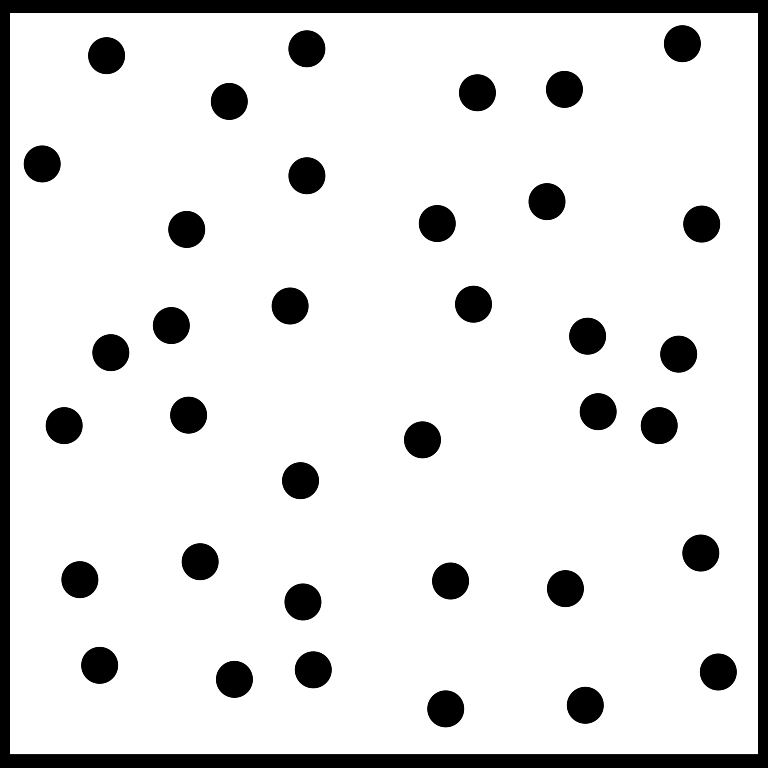
This pattern is drawn by a WebGL 1 fragment shader. Its source:

```glsl
precision highp float;
// Black dots scattered evenly on a white sheet inside a thin black frame.

uniform vec2 u_resolution;

const vec3 PAPER = vec3(1.0);
const vec3 INK = vec3(0.0);
const vec2 FRAME_MIN = vec2(0.013, 0.018);  // lower left corner of the sheet
const vec2 FRAME_MAX = vec2(0.987, 0.983);  // upper right corner of the sheet
const float DOTS_PER_SIDE = 6.0;
const float DOT_RADIUS = 0.0241;
const float JITTER = 0.62;                  // share of a cell a centre may roam
const float SEED = 3.7;

// Sine hash: two random values in 0..1 for each cell
vec2 hash2(vec2 cell) {
  vec2 q = vec2(dot(cell, vec2(127.1, 311.7)), dot(cell, vec2(269.5, 183.3)));
  return fract(sin(q + SEED) * 43758.5453);
}

// Signed distance to the dot of the cell around p; dots never leave their cell
float dotDistance(vec2 p) {
  vec2 cellSize = (FRAME_MAX - FRAME_MIN) / DOTS_PER_SIDE;
  vec2 cell = floor((p - FRAME_MIN) / cellSize);
  vec2 offset = 0.5 + JITTER * (hash2(cell) - 0.5);
  vec2 centre = FRAME_MIN + (cell + offset) * cellSize;
  return length(p - centre) - DOT_RADIUS;
}

// Signed distance to the frame, negative on the black border
float frameDistance(vec2 p) {
  vec2 inset = min(p - FRAME_MIN, FRAME_MAX - p);
  return min(inset.x, inset.y);
}

void main() {
  vec2 p = gl_FragCoord.xy / u_resolution;
  float halfPixel = 0.5 / min(u_resolution.x, u_resolution.y);

  float inkDistance = min(dotDistance(p), frameDistance(p));
  float paper = smoothstep(-halfPixel, halfPixel, inkDistance);
  gl_FragColor = vec4(mix(INK, PAPER, paper), 1.0);
}
```
